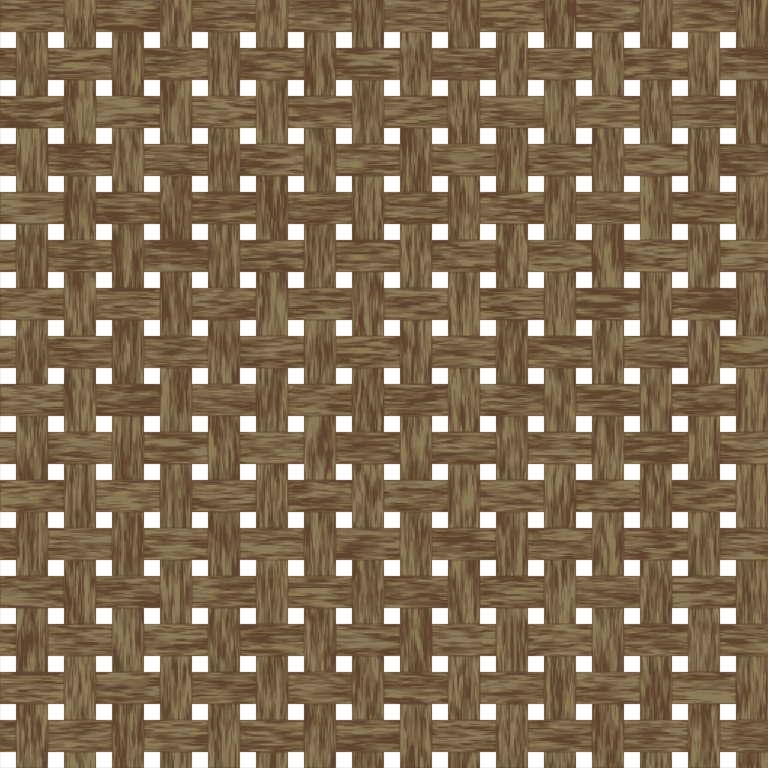
Reproduce this pattern procedurally as a three.js fragment shader.

```glsl
varying vec2 vUv;

const float REPEATS = 16.0;       // strands across and down, even so the weave wraps
const float HALF_WIDTH = 1.0 / 3.0;
const float HALF_LENGTH = 2.0 / 3.0;
const float CENTRE = 2.0 / 3.0;   // strand centre inside its cell
const float SOFTNESS = 0.016;     // half width of a smoothed edge, in cells
const float OUTLINE = 0.045;
const float OUTLINE_DEPTH = 0.45;
const float CONTRAST = 2.2;
const float TONE_SPREAD = 0.14;   // tone change from one segment to the next
const vec3 DARK = vec3(0.375, 0.270, 0.180);
const vec3 LIGHT = vec3(0.550, 0.487, 0.347);
const vec3 GAP = vec3(1.0);

float hash(vec3 p) {
  p = fract(p * vec3(0.1031, 0.1030, 0.0973));
  p += dot(p, p.yzx + 33.33);
  return fract((p.x + p.y) * p.z);
}

// One lane of dashes with random tones and a random start
float dashes(float along, float lane, float density, float seed) {
  float t = along * density + 7.0 * hash(vec3(lane, seed, 3.0));
  float i = floor(t);
  float a = hash(vec3(i, lane, seed));
  float b = hash(vec3(i + 1.0, lane, seed));
  return mix(a, b, smoothstep(0.2, 0.8, t - i));
}

// Neighbouring lanes blended into long fibres; s = (along, across)
float fibres(vec2 s, float lanes, float density, float seed) {
  float t = (s.y + 1.0) * lanes;
  float i = floor(t);
  return mix(dashes(s.x, i, density, seed),
             dashes(s.x, i + 1.0, density, seed),
             smoothstep(0.15, 0.85, t - i));
}

// Colour of the visible segment nearest to this point of a strand
vec3 strandColour(float along, float strand, float across, float parity, float kind) {
  float middle = 2.0 * floor((along - parity) * 0.5 + 0.5) + parity;
  vec2 s = vec2(along - middle, across);
  vec3 id = vec3(mod(strand, REPEATS), mod(middle, REPEATS), kind);
  float seed = floor(hash(id + 11.0) * 911.0);

  float grain = 0.26 * fibres(s, 8.0, 1.3, seed)
              + 0.40 * fibres(s, 17.0, 2.2, seed + 17.0)
              + 0.34 * fibres(s, 33.0, 4.5, seed + 41.0);
  float tone = 0.5 + (grain - 0.5) * CONTRAST;
  tone += (hash(id + 29.0) - 0.5) * TONE_SPREAD;

  // Darker rim along the sides and ends
  float inset = min(HALF_WIDTH - abs(s.y), HALF_LENGTH - abs(s.x));
  tone *= 1.0 - OUTLINE_DEPTH * (1.0 - smoothstep(0.0, OUTLINE, inset));
  return mix(DARK, LIGHT, clamp(tone, 0.0, 1.0));
}

float coverage(float across) {
  return 1.0 - smoothstep(-SOFTNESS, SOFTNESS, abs(across) - HALF_WIDTH);
}

void main() {
  vec2 p = vUv * REPEATS - CENTRE;
  vec2 cell = floor(p + 0.5);
  vec2 offset = p - cell;

  // Horizontal segments lie on top where column + row is odd
  vec3 across = strandColour(p.x, cell.y, offset.y, mod(cell.y + 1.0, 2.0), 1.0);
  vec3 upright = strandColour(p.y, cell.x, offset.x, mod(cell.x, 2.0), 2.0);
  float acrossCover = coverage(offset.y);
  float uprightCover = coverage(offset.x);
  float acrossOnTop = mod(cell.x + cell.y, 2.0);

  // Lower strand first, then the upper one
  vec3 colour = mix(GAP, mix(across, upright, acrossOnTop),
                    mix(acrossCover, uprightCover, acrossOnTop));
  colour = mix(colour, mix(upright, across, acrossOnTop),
               mix(uprightCover, acrossCover, acrossOnTop));
  gl_FragColor = vec4(colour, 1.0);
}
```
